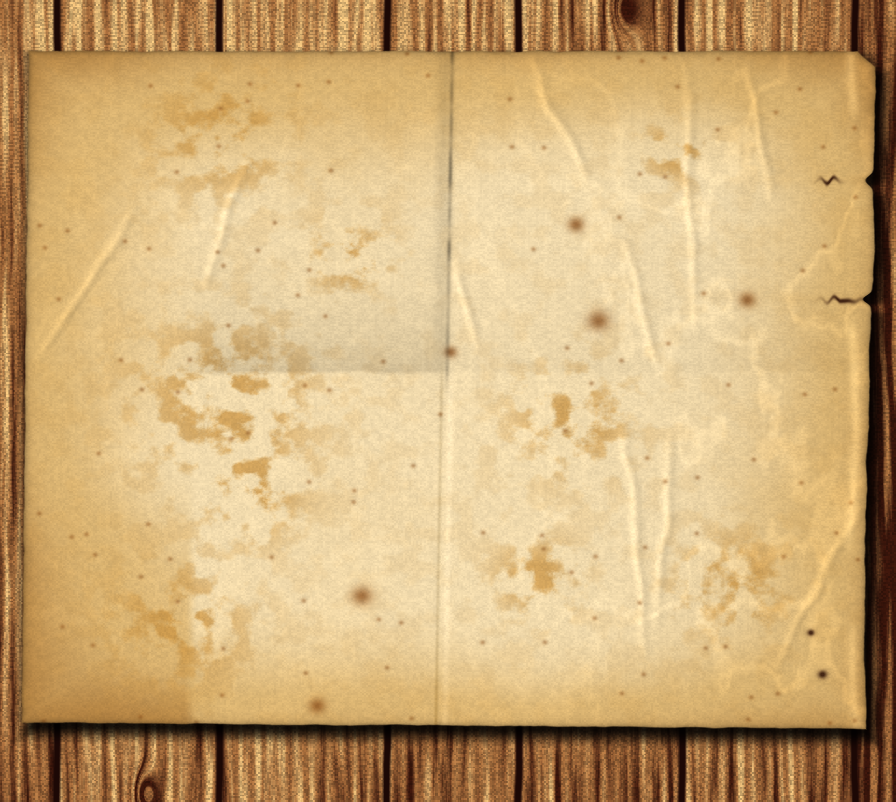
Give the GLSL for this texture, as a WebGL 2 fragment shader.

```glsl
#version 300 es
precision highp float;
uniform vec2 u_resolution;
out vec4 fragColor;

const float SEAMS[6] = float[](.064, .245, .432, .579, .761, .954);
// Crease ends: start xy, end xy
const vec4 CREASES[10] = vec4[](
  vec4(.155, .745, .04, .55), vec4(.59, .93, .66, .77), vec4(.835, .92, .862, .75),
  vec4(.768, .92, .776, .58), vec4(.7, .7, .735, .54), vec4(.7, .48, .722, .18),
  vec4(.75, .47, .735, .22), vec4(.51, .68, .532, .56), vec4(.275, .8, .23, .64),
  vec4(.96, .37, .86, .16));
// Mottled stains: centre xy, radius
const vec3 STAINS[9] = vec3[](
  vec3(.39, .68, .045), vec3(.64, .475, .065), vec3(.25, .5, .095),
  vec3(.25, .83, .07), vec3(.28, .38, .05), vec3(.755, .81, .035),
  vec3(.6, .28, .045), vec3(.2, .22, .07), vec3(.82, .27, .06));
// Rust spots: centre xy, radius
const vec3 SPOTS[6] = vec3[](
  vec3(.404, .257, .011), vec3(.354, .12, .009), vec3(.834, .626, .009),
  vec3(.503, .561, .007), vec3(.643, .72, .009), vec3(.668, .6, .012));

float hash(vec2 p) { return fract(sin(dot(p, vec2(127.1, 311.7))) * 43758.55); }

float noise(vec2 p) {
  vec2 i = floor(p), f = fract(p);
  f = f * f * (3. - 2. * f);
  return mix(mix(hash(i), hash(i + vec2(1, 0)), f.x),
             mix(hash(i + vec2(0, 1)), hash(i + 1.), f.x), f.y);
}

float fbm(vec2 p) {
  float sum = 0., amp = .5;
  for (int i = 0; i < 5; i++) { sum += amp * noise(p); p = p * 2.03 + 17.3; amp *= .5; }
  return sum;
}

float bump(float x, float width) { return exp(-x * x / (width * width)); }

float blob(vec2 p, vec2 centre, vec2 radius) { return bump(length((p - centre) / radius), 1.); }

// Embossed line: light on its left, dark on its right
float crease(vec2 p, vec2 a, vec2 b, float width) {
  vec2 ab = b - a, ap = p - a;
  float t = clamp(dot(ap, ab) / dot(ab, ab), 0., 1.);
  float side = (ap.x * ab.y - ap.y * ab.x) / length(ab);
  return bump(length(ap - ab * t), width) * (.25 + 1.6 * side / width) * sqrt(4. * t * (1. - t));
}

// Positive inside the sheet
float sheetDistance(vec2 p) {
  float right = mix(.966, .976, smoothstep(.3, .75, p.y)) + .006 * (fbm(vec2(p.y * 16., 3)) - .5);
  right -= .009 * (bump(p.y - .775, .008) + bump(p.y - .627, .006));
  float dx = min(p.x - mix(.023, .033, p.y), right - p.x);
  float dy = min(p.y - mix(.099, .091, p.x), .936 - p.y);
  return min(min(dx, dy), (1.893 - p.x - p.y) * .7) + .003 * (fbm(p * 45.) - .5);
}

vec3 wood(vec2 p) {
  float plank = 0., gap = 1.;
  for (int i = 0; i < 6; i++) {
    float seam = SEAMS[i] + .002 * (noise(vec2(p.y * 25., i)) - .5);
    plank += step(seam, p.x);
    gap = min(gap, abs(p.x - seam));
  }
  float knot = blob(p, vec2(.698, .99), vec2(.016, .03)) + blob(p, vec2(.162, .01), vec2(.012, .025));
  float across = p.x + .025 * knot + .012 * fbm(vec2(p.x * 12. + plank * 7., p.y * 4.));
  float rings = .5 + .5 * sin(across * 420. + 9. * fbm(vec2(across * 25., p.y * 3.)));
  float tone = .9 * fbm(vec2(across * 150., p.y * 7. + plank * 13.)) + .2 * rings - .3 * knot;
  tone += .16 * (hash(vec2(plank, 4)) - .5) + .14 * smoothstep(.3, .95, p.y) - .22 * smoothstep(.94, .97, p.x);
  vec3 color = mix(vec3(.22, .08, .04), vec3(.61, .4, .22), smoothstep(.15, .55, tone));
  color = mix(color, vec3(.86, .7, .45), smoothstep(.5, .9, tone));
  color *= .82 + .36 * hash(floor(p * 430.));
  return mix(vec3(.11, .03, .02), color, smoothstep(.002, .006, gap));
}

vec3 paper(vec2 p, float inset) {
  // Broad ageing, darkest near the borders
  float cloud = fbm(p * 5.) - .5;
  float age = .62 * exp(-inset / .075) + .35 * cloud + .3 * smoothstep(.7, .95, p.y);
  age += .2 * (1. - smoothstep(.08, .26, p.x)) + .22 * smoothstep(.72, .98, p.x);
  age += .16 * (1. - smoothstep(.09, .25, p.y));
  age += .32 * (1. - smoothstep(.205, .222, p.x + .02 * cloud)) * (1. - smoothstep(.25, .45, p.y));
  vec3 color = mix(vec3(.95, .86, .68), vec3(.86, .71, .45), smoothstep(0., .6, age));
  color = mix(color, vec3(.7, .51, .26), smoothstep(.55, 1.25, age));
  // Stains and rust
  float stain = .12, rust = 0., relief = 0.;
  for (int i = 0; i < 9; i++) stain += blob(p, STAINS[i].xy, STAINS[i].zz);
  for (int i = 0; i < 6; i++) rust += blob(p, SPOTS[i].xy, SPOTS[i].zz);
  stain *= smoothstep(.42, .68, fbm(p * 48.));
  color = mix(color, vec3(.78, .57, .26), min(.75, stain * .75));
  vec2 cell = floor(p * 34.);
  vec2 speck = cell + .2 + .6 * vec2(hash(cell), hash(cell + 9.));
  rust += .6 * step(.88, hash(cell + 5.)) * blob(p * 34., speck, vec2(.1));
  color = mix(color, vec3(.5, .27, .08), min(.75, rust * .7));
  // Creases and wrinkles
  vec2 bent = p + .009 * (vec2(noise(p * 23.), noise(p * 23. + 40.)) - .5);
  for (int i = 0; i < 10; i++) relief += crease(bent, CREASES[i].xy, CREASES[i].zw, .0055);
  float ridge = 1. - abs(2. * fbm(p * vec2(11, 6) + 8.) - 1.);
  relief += (.15 + .45 * smoothstep(.5, .9, p.x)) * (smoothstep(.9, 1., ridge) - .35);
  color *= 1. + .12 * relief;
  // Centre folds
  float fold = p.x - mix(.491, .506, p.y), upper = smoothstep(.5, .57, p.y);
  float wear = .3 + noise(p * vec2(60, 45));
  color *= 1. - upper * (.3 * wear * bump(fold, .0025) + .09 * bump(fold + .008, .009));
  color += (1. - upper) * (.05 * bump(fold - .004, .004) - .09 * bump(fold + .006, .002));
  float level = p.y - .534 - .003 * noise(vec2(p.x * 30., 2));
  float span = smoothstep(.18, .26, p.x) * (1. - .75 * smoothstep(.47, .51, p.x));
  color *= 1. - .13 * span * smoothstep(-.003, .004, level) * exp(-max(level, 0.) / .07);
  // Worn right rim, tears and pinholes
  float rim = bump(p.x - .945 - .012 * noise(vec2(p.y * 13., 6)), .006);
  color += vec3(.13, .12, .09) * rim * smoothstep(.35, .7, noise(vec2(p.y * 11., 1)));
  vec2 torn = p - vec2(0, .008 * (noise(vec2(p.x * 130., 5)) - .5));
  float tear = blob(torn, vec2(.926, .775), vec2(.01, .003)) + blob(torn, vec2(.94, .626), vec2(.018, .003));
  tear += blob(p, vec2(.905, .211), vec2(.004)) + blob(p, vec2(.918, .159), vec2(.005));
  color = mix(color, vec3(.2, .09, .04), min(.9, tear));
  color *= .95 + .06 * hash(floor(p * 480.)) + .05 * noise(p * 210.);
  return color * (1. - .3 * exp(-max(inset, 0.) / .003));
}

void main() {
  vec2 p = gl_FragCoord.xy / u_resolution;
  float pixel = 1. / u_resolution.y, inset = sheetDistance(p);
  float shadow = smoothstep(-.018, .008, sheetDistance(p + vec2(-.006, .011)));
  vec3 color = wood(p) * (1. - .88 * shadow);
  color = mix(color, paper(p, inset), smoothstep(-pixel, pixel, inset));
  fragColor = vec4(clamp(color, 0., 1.), 1);
}
```
